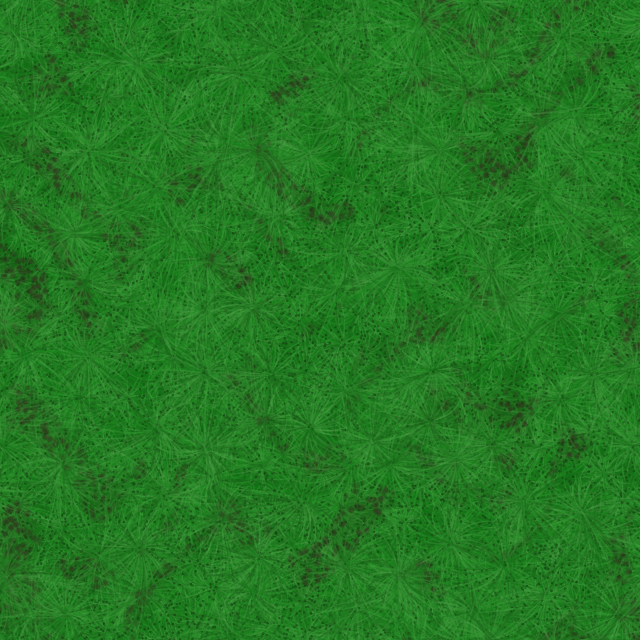
Reproduce this texture procedurally as a Shadertoy shader.

```glsl
const float TAU = 6.2831853;
const vec3 UNDERGROWTH = vec3(0.07, 0.43, 0.08);
const vec3 SHADE_GREEN = vec3(0.11, 0.37, 0.10);
const vec3 FRESH_GREEN = vec3(0.10, 0.54, 0.11);
const vec3 PALE_GREEN = vec3(0.28, 0.62, 0.26);
const vec3 SOIL = vec3(0.19, 0.17, 0.11);
const vec3 FLECK = vec3(0.07, 0.23, 0.06);

vec3 hash3(vec2 p) {
    vec3 q = fract(p.xyx * vec3(0.1031, 0.1030, 0.0973));
    q += dot(q, q.yxz + 33.33);
    return fract((q.xxy + q.yzz) * q.zyx);
}

// Cellular noise: distance to the nearest point and its random value
vec2 cellular(vec2 p) {
    vec2 nearest = vec2(9.0, 0.0);
    for (int y = -1; y <= 1; y++)
    for (int x = -1; x <= 1; x++) {
        vec2 cell = floor(p) + vec2(x, y);
        vec3 h = hash3(cell);
        float d = length(cell + h.xy - p);
        if (d < nearest.x) nearest = vec2(d, h.z);
    }
    return nearest;
}

// Layered sines: broad irregular patches, about -1 to 1
float patches(vec2 p) {
    vec2 q = p + 0.07 * sin(p.yx * vec2(17.0, 21.0) + vec2(1.0, 4.0));
    float broad = sin(q.x * 19.0 + 2.0 * sin(q.y * 11.0)) * sin(q.y * 23.0 + 1.7 * sin(q.x * 13.0));
    float fine = sin(q.x * 47.0 + q.y * 29.0) * sin(q.y * 53.0 - q.x * 31.0);
    return 0.7 * broad + 0.3 * fine;
}

// One ring of blades around a tuft root; returns tint and coverage
vec4 bladeRing(vec2 p, vec2 seed, float count, float reach, float width, float pixel) {
    float r = length(p);
    vec3 ring = hash3(seed + 71.3);
    float turn = atan(p.y, p.x) / TAU + ring.x + (ring.y - 0.5) * 0.24 * r;
    float sector = turn * count;
    vec3 h = hash3(seed + vec2(mod(floor(sector), count) * 3.0, 19.0));
    float center = 0.5 + (h.x - 0.5) * 0.5 + 0.12 * sin(r * 5.0 + h.y * TAU);
    float side = abs(fract(sector) - center) * TAU * r / count;
    float along = r / (reach * mix(0.5, 1.0, h.y));
    float halfWidth = width * mix(1.1, 0.6, along);
    float cover = 1.0 - smoothstep(halfWidth - 0.5 * pixel, halfWidth + 0.8 * pixel, side);
    cover *= smoothstep(0.0, 0.3, along) * (1.0 - smoothstep(0.65, 1.0, along));
    vec3 tint = mix(SHADE_GREEN, FRESH_GREEN, smoothstep(0.1, 0.5, h.z));
    tint = mix(tint, PALE_GREEN, smoothstep(0.4, 0.9, h.z));
    return vec4(tint, cover);
}

// Tufts scattered on a jittered grid, blended over the ground
vec3 grassLayer(vec3 ground, vec2 uv, float cells, float count, float width, float opacity) {
    vec2 p = uv * cells;
    float pixel = cells / iResolution.y;
    vec3 color = ground;
    for (int y = -2; y <= 2; y++)
    for (int x = -2; x <= 2; x++) {
        vec2 cell = floor(p) + vec2(x, y);
        vec3 h = hash3(cell + cells * 13.0);
        vec2 d = p - cell - h.xy;
        float r2 = dot(d, d);
        if (r2 > 2.6) continue;
        float leanAngle = h.z * TAU;
        vec2 q = d + 0.28 * vec2(cos(leanAngle), sin(leanAngle)) * r2;
        color = mix(color, SHADE_GREEN, 0.3 * opacity * exp(-30.0 * r2));
        for (int i = 0; i < 3; i++) {
            vec2 seed = cell * vec2(7.31, 5.17) + vec2(float(i) * 41.0, cells);
            vec4 blade = bladeRing(q, seed, count, mix(0.9, 1.35, h.x), width * cells, pixel);
            color = mix(color, blade.rgb, blade.a * opacity);
        }
    }
    return color;
}

void mainImage(out vec4 fragColor, in vec2 fragCoord) {
    vec2 uv = fragCoord / iResolution.y;
    float bare = smoothstep(0.1, 0.65, patches(uv));

    // Short matted grass
    vec3 color = grassLayer(UNDERGROWTH, uv, 27.0, 15.0, 0.0009, 0.42);
    color = grassLayer(color, uv, 16.0, 21.0, 0.0010, 0.36);

    // Soil in the gaps and small dark flecks
    vec2 gap = cellular(uv * 85.0);
    float soil = (1.0 - smoothstep(0.15, 0.65, gap.x)) * step(0.35, gap.y);
    color = mix(color, SOIL, bare * (0.15 + 0.55 * soil));
    vec2 fleck = cellular(uv * 150.0 + 37.0);
    float dark = (1.0 - smoothstep(0.15, 0.45, fleck.x)) * step(0.6, fleck.y);
    color = mix(color, FLECK, 0.6 * dark);

    // Long arching blades
    color = grassLayer(color, uv, 10.5, 26.0, 0.0011, 0.38 - 0.1 * bare);
    fragColor = vec4(color, 1.0);
}
```
